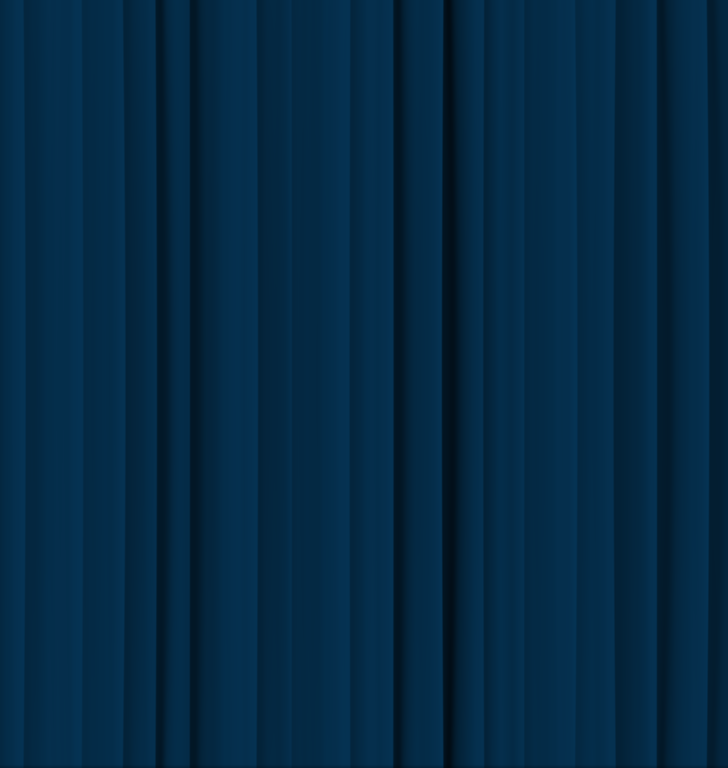
Reproduce this texture procedurally as a Shadertoy shader.

```glsl
const vec3  CLOTH_COLOR   = vec3(0.018, 0.184, 0.302);
const vec3  CREASE_COLOR  = vec3(0.004, 0.030, 0.055);
const float FOLD_COUNT    = 16.0;   // folds across the canvas
const float FOLD_JITTER   = 0.34;   // irregularity of the spacing, in folds
const float EDGE_SOFTNESS = 0.0016;
const float EDGE_BOW      = 0.005;  // sideways bend of a fold edge
const float CREASE_BOW    = 0.013;  // extra bend of the dark creases
const float CREASE_WIDTH  = 0.0055;
const float SHADOW_MIN    = 0.13;
const float SHADOW_MAX    = 0.62;
const float VALLEY_DEPTH  = 0.19;
const float RIDGE_LIGHT   = 0.07;
const float STREAK_DEPTH  = 0.012;
const float HEM_HEIGHT    = 0.005;
const float PI            = 3.14159265;

float hash(float n) {
    return fract(sin(n * 12.9898 + 4.137) * 43758.5453);
}

float bell(float d, float width) {
    d /= width;
    return exp(-d * d);
}

// Groups of deep folds alternate with flatter cloth.
float foldDepth(float id) {
    float x = (id + 0.5) / FOLD_COUNT;
    float cluster = 0.5 + 0.5 * sin(2.0 * PI * (3.0 * x - 0.5));
    return cluster * mix(0.45, 1.0, hash(id + 31.0));
}

// Returns brightness in x and crease darkness in y.
vec2 shadeFold(vec2 p, float id, float softness) {
    float depth = foldDepth(id);
    float belly = sin(PI * clamp(p.y, 0.0, 1.0));
    float edge = (id + 0.5 + FOLD_JITTER * (2.0 * hash(id) - 1.0)) / FOLD_COUNT;
    edge += EDGE_BOW * (2.0 * hash(id + 7.0) - 1.0) * belly;
    float d = p.x - edge;
    float side = smoothstep(-softness, softness, d);

    // Sharp shadow right of the edge, fading into the next ridge.
    float width = mix(0.014, 0.034, hash(id + 13.0)) * (0.85 + 0.25 * belly);
    float light = 1.0 - mix(SHADOW_MIN, SHADOW_MAX, depth) * side * bell(d, width);
    light *= 1.0 + RIDGE_LIGHT * (1.0 - side) * bell(d, 0.012);

    // Soft valley in the body of the fold.
    float valley = mix(0.030, 0.048, hash(id + 19.0));
    light *= 1.0 - VALLEY_DEPTH * hash(id + 23.0) * bell(d - valley, 0.013);

    // Thin crease that swings away from the edge at mid height.
    float offset = 0.007 + CREASE_BOW * hash(id + 41.0) * belly;
    float strength = smoothstep(0.35, 0.85, depth) * mix(0.75, 0.55, belly);
    float crease = strength * side * bell(d - offset, CREASE_WIDTH * (1.0 + 0.5 * belly));
    return vec2(light, crease);
}

// Faint vertical streaks from layered sines.
float streaks(vec2 p) {
    float x = p.x + 0.003 * sin(PI * p.y);
    return sin(x * 173.0 + 1.3) + 0.7 * sin(x * 311.0 + 0.4 * p.y)
         + 0.5 * sin(x * 547.0 + 2.1);
}

void mainImage(out vec4 fragColor, in vec2 fragCoord) {
    vec2 p = fragCoord / iResolution.xy;
    float softness = max(EDGE_SOFTNESS, 0.75 / iResolution.x);
    float cell = floor(p.x * FOLD_COUNT);

    float light = 1.0 + STREAK_DEPTH * streaks(p);
    float crease = 0.0;
    for (float i = -2.0; i <= 1.0; i++) {
        vec2 fold = shadeFold(p, cell + i, softness);
        light *= fold.x;
        crease = max(crease, fold.y);
    }

    vec3 color = mix(CLOTH_COLOR * light, CREASE_COLOR, crease);
    color *= mix(0.8, 1.0, smoothstep(0.0, HEM_HEIGHT, p.y));
    fragColor = vec4(color, 1.0);
}
```
